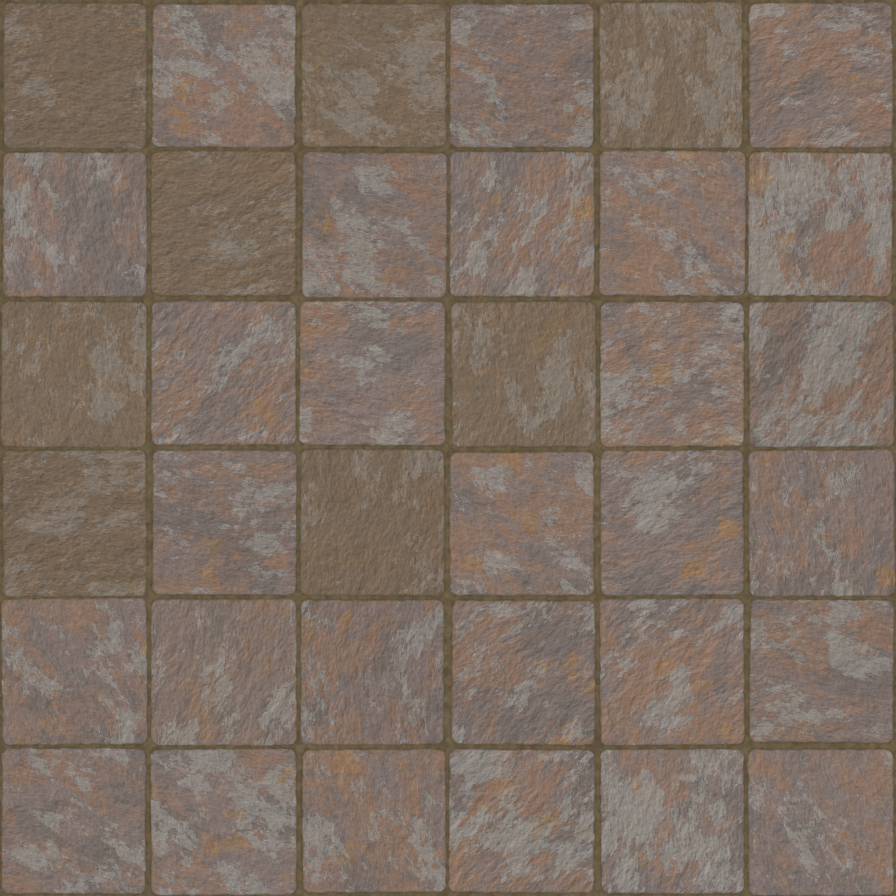
Reproduce this texture procedurally as a Shadertoy shader.

```glsl
// Six by six weathered slate tiles with rust, mineral patches and olive grout.

const float TILES = 6.0;
const vec3 MAUVE   = vec3(0.490, 0.437, 0.415);
const vec3 RUST    = vec3(0.530, 0.435, 0.375);
const vec3 SLATE   = vec3(0.435, 0.405, 0.390);
const vec3 MINERAL = vec3(0.555, 0.540, 0.520);
const vec3 OLIVE   = vec3(0.450, 0.385, 0.310);
const vec3 OCHRE   = vec3(0.590, 0.455, 0.310);
const vec3 BLUE    = vec3(0.440, 0.480, 0.510);
const vec3 GROUT   = vec3(0.390, 0.340, 0.255);

vec3 hash3(vec2 p) {
    vec3 h = fract(p.xyx * vec3(0.1031, 0.1030, 0.0973));
    h += dot(h, h.yxz + 33.33);
    return fract((h.xxy + h.yzz) * h.zyx);
}

mat2 rotation(float a) {
    float c = cos(a), s = sin(a);
    return mat2(c, s, -s, c);
}

// Smooth cellular noise: random cell values blended by distance
float cellNoise(vec2 p) {
    vec2 cell = floor(p), f = p - cell;
    vec2 sum = vec2(0.0);
    for (int y = -1; y <= 1; y++)
    for (int x = -1; x <= 1; x++) {
        vec2 o = vec2(x, y);
        vec3 h = hash3(cell + o);
        vec2 d = o + h.xy - f;
        float w = exp(-6.0 * dot(d, d));
        sum += vec2(h.z * w, w);
    }
    return sum.x / sum.y;
}

// Octaves of cellular noise; a higher gain gives a rougher result
float fractal(vec2 p, int octaves, float gain) {
    float sum = 0.0, total = 0.0, amp = 1.0;
    for (int i = 0; i < octaves; i++) {
        sum += amp * cellNoise(p);
        total += amp;
        p = rotation(0.35) * p * 2.03 + 17.3;
        amp *= gain;
    }
    return sum / total;
}

// Layered sines gently bend the strata
vec2 bend(vec2 p, float phase) {
    return p + 0.030 * sin(p.yx * 4.3 + phase)
             + 0.008 * sin(p.yx * 13.0 + phase * 2.3);
}

float roundedBox(vec2 p, vec2 halfSize, float radius) {
    vec2 d = abs(p) - halfSize + radius;
    return length(max(d, 0.0)) + min(max(d.x, d.y), 0.0) - radius;
}

vec3 stoneColor(vec2 p, vec2 id) {
    vec3 r = hash3(id + 7.7), s = hash3(id + 31.4);
    vec2 seed = floor(r.xy * 90.0) + id * 13.0;
    mat2 turn = rotation(r.z * 3.1416);
    vec2 stretch = vec2(1.0, 1.7);
    vec2 q = bend(turn * p, s.x * 6.283) * stretch;

    // Mottled body
    float body = fractal(q * 4.0 + seed, 5, 0.75);
    float stain = fractal(q * 2.4 + seed + 41.0, 6, 0.72);
    vec3 col = mix(MAUVE, RUST, smoothstep(0.38, 0.66, body + 0.14 * (s.y - 0.5)));
    col = mix(col, SLATE, 0.65 * smoothstep(0.49, 0.36, stain));

    // Ragged pale mineral, winding veins and bluish rims
    float patches = fractal(q * 2.8 + seed + 73.0, 6, 0.78) + 0.10 * (s.z - 0.5);
    float mineral = smoothstep(0.535, 0.605, patches);
    float vein = smoothstep(0.016, 0.003, abs(stain - 0.53)) * smoothstep(0.46, 0.55, patches);
    col = mix(col, MINERAL, max(0.72 * mineral, 0.35 * vein));
    float rim = smoothstep(0.03, 0.0, abs(patches - 0.59));
    col = mix(col, BLUE, 0.5 * rim * smoothstep(0.55, 0.63, body));

    // Ochre spots, then olive weathering on some tiles
    float spot = cellNoise(p * 6.0 + seed + 9.0);
    col = mix(col, OCHRE, 0.45 * smoothstep(0.84, 0.95, spot) * smoothstep(0.46, 0.58, body));
    float aged = smoothstep(0.82, 0.88, hash3(id + 52.6).x);
    col = mix(col, OLIVE, aged * (0.72 - 0.3 * mineral));

    // Chipped relief lit from the upper left
    vec2 toLight = turn * vec2(-0.009, 0.009) * stretch;
    float relief = fractal(q * 9.0 + seed, 4, 0.7) - fractal((q + toLight) * 9.0 + seed, 4, 0.7);
    float grain = cellNoise(p * 46.0 + seed) - 0.5;
    float tone = 0.975 + 0.05 * r.x;
    return col * (tone + clamp(relief * 0.55, -0.14, 0.12) + 0.07 * grain);
}

void mainImage(out vec4 fragColor, in vec2 fragCoord) {
    vec2 uv = fragCoord / iResolution.y * TILES;
    float pixel = TILES / iResolution.y;
    vec2 id = floor(uv);
    vec3 r = hash3(id + 3.1), t = hash3(id + 19.8);

    // Each tile sits slightly askew with a worn edge
    vec2 p = fract(uv) - 0.5;
    vec2 local = rotation((r.z - 0.5) * 0.018) * (p - (r.xy - 0.5) * 0.016);
    float wear = (cellNoise(uv * 22.0) - 0.5) * 0.009;
    float edge = roundedBox(local, 0.482 + 0.012 * (t.xy - 0.5), 0.05) + wear;

    // Sandy joint, shaded beside the stone
    vec3 grout = GROUT * (0.84 + 0.32 * fractal(uv * 24.0, 2, 0.8));
    grout *= mix(0.95, 1.03, smoothstep(0.0, 0.02, edge));
    vec3 stone = stoneColor(local, id);
    stone *= 1.0 - 0.06 * smoothstep(-0.015, 0.0, edge);

    float cover = smoothstep(pixel, -pixel, edge);
    fragColor = vec4(mix(grout, stone, cover), 1.0);
}
```
